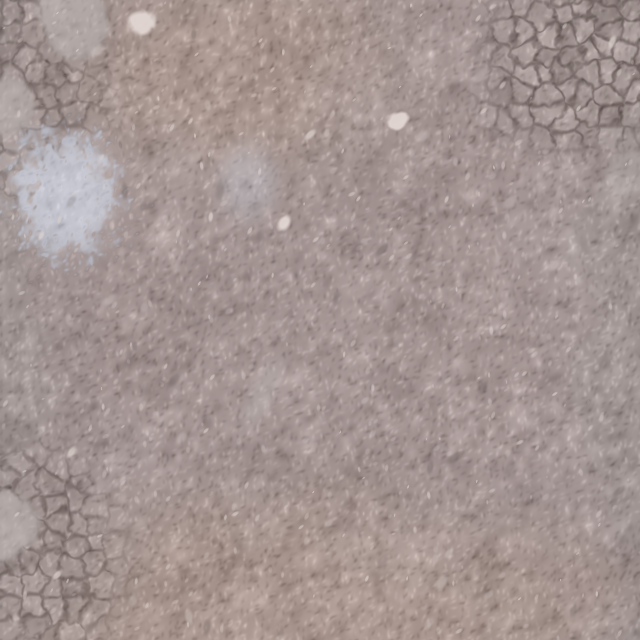
Give the GLSL for this texture, as a Shadertoy shader.

```glsl
const vec3 SOIL = vec3(0.640, 0.582, 0.575);
const vec3 WARM_SOIL = vec3(0.665, 0.590, 0.560);
const vec3 GREY_SOIL = vec3(0.615, 0.572, 0.565);
const vec3 GAP = vec3(0.440, 0.390, 0.380);
const vec3 PEBBLE = vec3(0.640, 0.590, 0.580);
const vec3 SLAB = vec3(0.690, 0.655, 0.645);
const vec3 FROST = vec3(0.785, 0.795, 0.840);
const vec3 CHIP = vec3(0.860, 0.815, 0.800);

vec3 hash3(vec2 p) {
    vec3 q = fract(p.xyx * vec3(0.1031, 0.1030, 0.0973));
    q += dot(q, q.yxz + 33.33);
    return fract((q.xxy + q.yzz) * q.zyx);
}

mat2 rotation(float angle) {
    float c = cos(angle), s = sin(angle);
    return mat2(c, -s, s, c);
}

// Layered sines, roughly -1 to 1
float waves(vec2 p) {
    float sum = 0.0, amp = 0.5;
    for (int i = 0; i < 4; i++) {
        p = rotation(1.1) * p * 1.6 + 2.3;
        sum += amp * sin(p.x + 1.5 * sin(p.y)) * cos(0.8 * p.y + sin(p.x));
        amp *= 0.65;
    }
    return sum;
}

// Sum of soft slanted grains, each lighter or darker
float grains(vec2 p, float stretch) {
    vec2 cell = floor(p);
    float sum = 0.0;
    for (int y = -1; y <= 1; y++)
    for (int x = -1; x <= 1; x++) {
        vec2 id = cell + vec2(x, y);
        vec3 h = hash3(id);
        float angle = 1.0 + 1.6 * (fract(h.z * 7.0) - 0.5);
        vec2 d = rotation(angle) * (p - id - h.xy);
        sum += (2.0 * h.z - 1.0) * exp(-4.0 * d.x * d.x - 4.0 * stretch * d.y * d.y);
    }
    return sum;
}

// Sparse elongated flecks; returns the strongest cover
float flecks(vec2 p, float share, float size) {
    vec2 cell = floor(p);
    float cover = 0.0;
    for (int y = -1; y <= 1; y++)
    for (int x = -1; x <= 1; x++) {
        vec2 id = cell + vec2(x, y);
        vec3 h = hash3(id + 71.0);
        vec3 k = hash3(id + 193.0);
        vec2 d = rotation(0.4 + 1.4 * k.x) * (p - id - h.xy);
        float r = length(d * vec2(1.0, 1.3 + k.y)) / (size * (0.5 + k.z));
        float strength = 0.3 + 0.7 * k.y * k.y;
        cover = max(cover, step(h.z, share) * strength * (1.0 - smoothstep(0.4, 1.2, r)));
    }
    return cover;
}

// Cellular stones: x = distance to the gap, y = random tone
vec2 stones(vec2 p) {
    vec2 cell = floor(p);
    float near = 9.0, next = 9.0, tone = 0.0;
    for (int y = -1; y <= 1; y++)
    for (int x = -1; x <= 1; x++) {
        vec2 id = cell + vec2(x, y);
        vec3 h = hash3(id + 37.0);
        float d = length(p - id - 0.15 - 0.7 * h.xy);
        next = min(next, max(near, d));
        if (d < near) { near = d; tone = h.z; }
    }
    return vec2(next - near, tone);
}

// Cover of a turned ellipse with a ragged, soft edge
float blob(vec2 p, vec2 center, vec2 radius, float angle, float soft, float rag) {
    float r = length(rotation(angle) * (p - center) / radius) + rag;
    return 1.0 - smoothstep(1.0 - soft, 1.0 + soft, r);
}

void mainImage(out vec4 fragColor, in vec2 fragCoord) {
    vec2 p = fragCoord / iResolution.y;
    float broad = waves(p * 6.0);
    float rough = waves(p * 45.0);
    float fine = grains(p * 115.0, 3.5);
    float medium = grains(p * 52.0 + 9.0, 2.5);
    float coarse = grains(p * 19.0 + 31.0, 2.0);

    // Soil tint
    vec3 col = mix(SOIL, GREY_SOIL, smoothstep(0.25, 0.6, abs(p.x - 0.5) + 0.1 * broad));
    float warmth = blob(p, vec2(0.35, 0.90), vec2(0.22, 0.14), 0.0, 0.7, 0.3 * broad)
                 + blob(p, vec2(0.45, 0.03), vec2(0.40, 0.16), 0.0, 0.7, 0.3 * broad);
    col = mix(col, WARM_SOIL, min(warmth, 1.0));

    // Pebble beds in the corners
    float bed = blob(p, vec2(0.94, 0.93), vec2(0.19, 0.15), 0.0, 0.35, 0.3 * broad);
    bed = max(bed, 0.7 * blob(p, vec2(0.01, 0.86), vec2(0.15, 0.22), 0.0, 0.5, 0.3 * broad));
    bed = max(bed, 0.8 * blob(p, vec2(0.03, 0.14), vec2(0.15, 0.16), 0.0, 0.5, 0.3 * broad));
    vec2 stone = stones(p * 30.0 + 0.25 * vec2(rough, medium));
    vec3 pebble = PEBBLE + 0.12 * (stone.y - 0.5);
    col = mix(col, mix(GAP, pebble, smoothstep(0.0, 0.32, stone.x)), 0.85 * bed);

    // Pale slabs and a slanted smear
    float rag = 0.15 * rough;
    float slab = blob(p, vec2(0.115, 0.975), vec2(0.050, 0.070), 0.3, 0.18, rag);
    slab = max(slab, blob(p, vec2(0.010, 0.835), vec2(0.040, 0.045), 0.0, 0.18, rag));
    slab = max(slab, blob(p, vec2(0.000, 0.175), vec2(0.060, 0.050), 0.6, 0.18, rag));
    slab = max(slab, 0.8 * blob(p, vec2(0.990, 0.730), vec2(0.045, 0.032), 0.5, 0.3, rag));
    slab = max(slab, 0.6 * blob(p, vec2(0.410, 0.385), vec2(0.050, 0.017), 1.1, 0.6, rag));
    col = mix(col, SLAB, slab);

    // Grain and mottling
    float grain = 0.085 * fine + 0.070 * medium + 0.045 * coarse;
    col += grain * (1.0 - 0.5 * slab) + 0.016 * broad;

    // Frosty patches with speckled rims
    float speckle = 0.45 * fine + 0.35 * medium + 0.2 * rough;
    float frost = blob(p, vec2(0.100, 0.695), vec2(0.078, 0.090), 0.3, 0.35, speckle);
    frost = max(frost, 0.45 * blob(p, vec2(0.388, 0.715), vec2(0.042, 0.052), 0.0, 0.6, 0.4 * speckle));
    col = mix(col, FROST + 0.6 * grain, 0.9 * frost);

    // Dark crumbs, pale flecks and a few large chips
    col = mix(col, GAP, 0.45 * flecks(p * 24.0 + 5.0, 0.07, 0.30));
    col = mix(col, CHIP, 0.65 * flecks(p * 60.0, 0.13, 0.32));
    col = mix(col, CHIP, 0.80 * flecks(p * 26.0 + 17.0, 0.06, 0.26));
    float chip = blob(p, vec2(0.222, 0.967), vec2(0.022, 0.017), 0.4, 0.3, 2.0 * rag);
    chip = max(chip, blob(p, vec2(0.621, 0.810), vec2(0.015, 0.013), 0.6, 0.3, 2.0 * rag));
    chip = max(chip, blob(p, vec2(0.444, 0.652), vec2(0.013, 0.008), 0.9, 0.4, rag));
    col = mix(col, CHIP + 0.04, 0.9 * chip);

    fragColor = vec4(clamp(col, 0.0, 1.0), 1.0);
}
```
